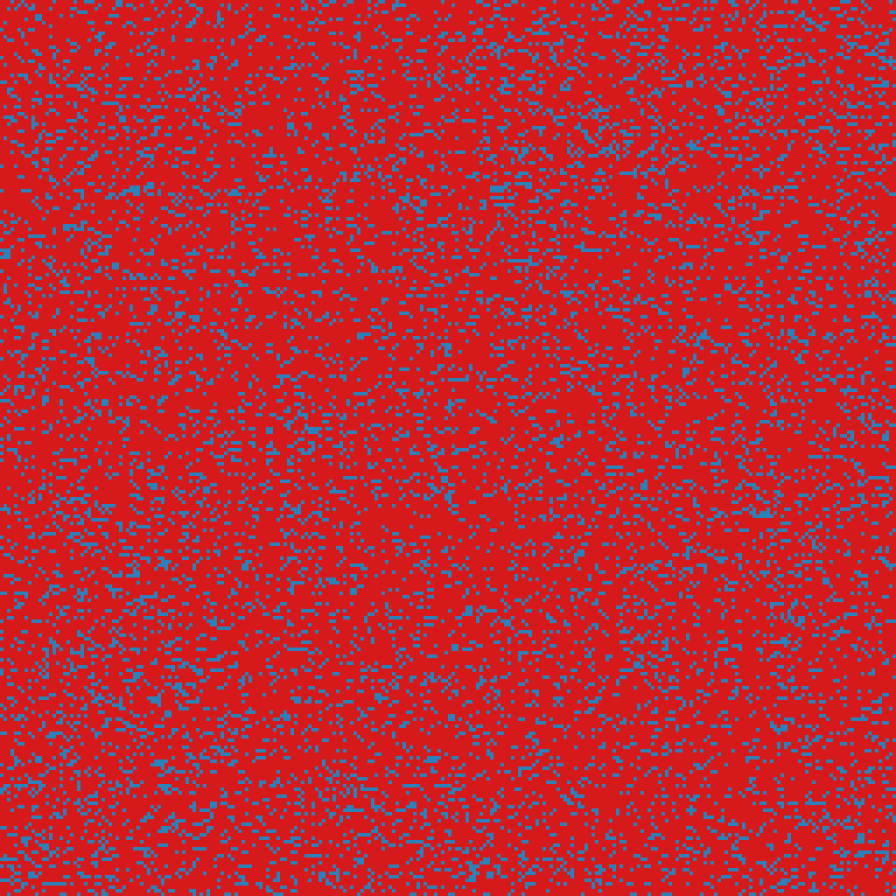
Write a WebGL 2 fragment shader that draws this texture.

```glsl
#version 300 es
precision highp float;

uniform vec2 u_resolution;
out vec4 fragColor;

const vec3 GROUND_COLOR = vec3(0.84, 0.10, 0.11);
const vec3 GRAIN_COLOR = vec3(0.17, 0.51, 0.73);
const float CELLS = 256.0;         // grid cells across the canvas
const float SEED_DENSITY = 0.158;  // chance that a cell holds a seed
const float DENSITY_SWING = 0.08;  // slow relative change of density
const float STACK_LOSS = 0.5;      // chance to drop a seed above another
const float DASH_CHANCE = 0.2;     // chance that a seed grows sideways

float hash(vec2 cell, float salt) {
    vec3 p = fract(vec3(cell.xyx + salt) * 0.1031);
    p += dot(p, p.yzx + 33.33);
    return fract((p.x + p.y) * p.z);
}

// Layered sines thin and thicken the grains gently.
float density(vec2 cell) {
    vec2 p = cell / CELLS;
    float drift = sin(5.0 * p.x + 3.0 * p.y + 0.8)
                + 0.6 * sin(11.0 * p.x - 8.0 * p.y + 2.0);
    return SEED_DENSITY * (1.0 + DENSITY_SWING * drift);
}

bool rawSeed(vec2 cell) {
    return hash(cell, 17.3) < density(cell);
}

bool seed(vec2 cell) {
    bool dropped = rawSeed(cell - vec2(0.0, 1.0)) && hash(cell, 419.7) < STACK_LOSS;
    return rawSeed(cell) && !dropped;
}

// A grain is a seed, or the short sideways growth of its left neighbour.
float grain(vec2 cell) {
    bool grown = seed(cell - vec2(1.0, 0.0)) && hash(cell, 733.1) < DASH_CHANCE;
    return seed(cell) || grown ? 1.0 : 0.0;
}

void main() {
    vec2 scale = vec2(CELLS) / min(u_resolution.x, u_resolution.y);
    vec2 p = gl_FragCoord.xy * scale - 0.5;
    vec2 cell = floor(p);

    // Blend neighbouring cells over one pixel at their shared edges.
    vec2 blend = clamp((fract(p) - 0.5) / scale + 0.5, 0.0, 1.0);
    float lower = mix(grain(cell), grain(cell + vec2(1.0, 0.0)), blend.x);
    float upper = mix(grain(cell + vec2(0.0, 1.0)), grain(cell + vec2(1.0)), blend.x);
    float coverage = mix(lower, upper, blend.y);

    fragColor = vec4(mix(GROUND_COLOR, GRAIN_COLOR, coverage), 1.0);
}
```
